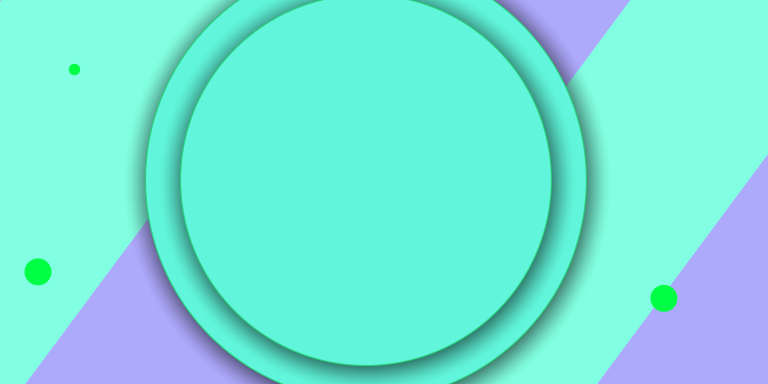
Give the GLSL for this background, as a Shadertoy shader.

```glsl
// Flat paper-cut background: slanted mint and lilac bands, three green dots,
// and two stacked discs with thin green rims and soft drop shadows.
// Coordinates are in canvas heights, so the drawing scales with resolution.

const vec3 MINT  = vec3(0.51, 1.0, 0.885);
const vec3 LILAC = vec3(0.68, 0.665, 0.99);
const vec3 AQUA  = vec3(0.38, 0.965, 0.86);
const vec3 GREEN = vec3(0.0, 1.0, 0.27);
const vec3 RIM   = vec3(0.16, 0.82, 0.48);

// Antialiased coverage of the region where the signed distance is negative
float coverage(float dist) {
    return clamp(0.5 - dist * iResolution.y, 0.0, 1.0);
}

float circle(vec2 p, vec2 center, float radius) {
    return length(p - center) - radius;
}

// Lays a rimmed disc and its blurred shadow over the given colour
vec3 addDisc(vec3 color, vec2 p, float radius) {
    const vec2 center = vec2(0.953, 0.531);
    float shadowDist = circle(p, center + vec2(0.004, -0.009), radius);
    float shadow = 1.0 - smoothstep(-0.065, 0.065, shadowDist);
    color *= 1.0 - 0.8 * shadow;

    float dist = circle(p, center, radius);
    color = mix(color, RIM, coverage(dist));
    return mix(color, AQUA, coverage(dist + 0.003));
}

void mainImage(out vec4 fragColor, in vec2 fragCoord) {
    vec2 p = fragCoord / iResolution.y;

    // Slanted bands: s is where the slanted line through p meets the bottom
    const float slope = 1.345;
    float s = p.x - p.y / slope;
    float toDist = slope / length(vec2(1.0, slope));
    float lilac = coverage((s + 0.74) * toDist)
                + coverage((abs(s - 0.482) - 0.416) * toDist)
                + coverage((1.555 - s) * toDist);
    vec3 color = mix(MINT, LILAC, lilac);

    // Dots: center and radius
    vec3 dots[3] = vec3[3](
        vec3(0.194, 0.819, 0.0148),
        vec3(0.099, 0.292, 0.035),
        vec3(1.729, 0.223, 0.035));
    for (int i = 0; i < 3; i++) {
        color = mix(color, GREEN, coverage(circle(p, dots[i].xy, dots[i].z)));
    }

    // Stacked discs, largest first
    color = addDisc(color, p, 0.5755);
    color = addDisc(color, p, 0.4844);

    fragColor = vec4(color, 1.0);
}
```
